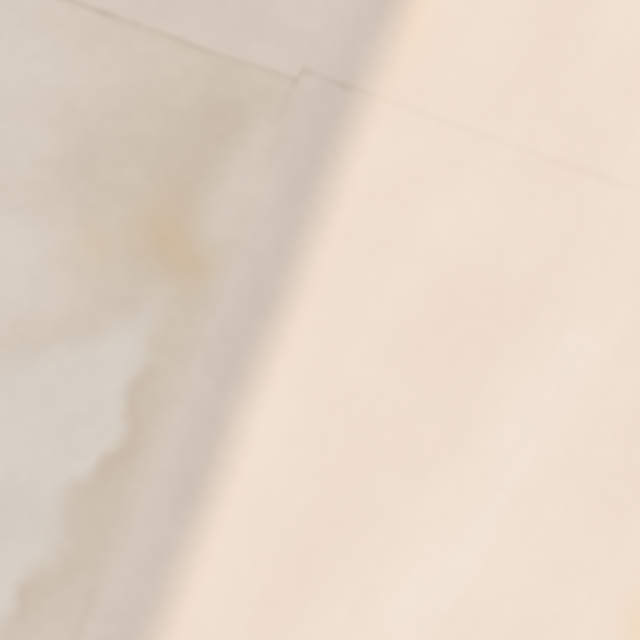
Give the GLSL for this texture, as a WebGL 1 fragment shader.

```glsl
precision highp float;
// Polished cream marble tiles crossed by a soft diagonal shadow edge.
// Smooth noise clouds and streaks tint the stone, distance fields place the
// joints, veins and stains, and a blurred line splits shade from sunlight.
uniform vec2 u_resolution;

float hash(vec2 p) {
  vec3 q = fract(vec3(p.xyx) * 0.1031);
  q += dot(q, q.yzx + 33.33);
  return fract((q.x + q.y) * q.z);
}

float noise(vec2 p) {
  vec2 i = floor(p), f = fract(p);
  f = f * f * f * (f * (f * 6.0 - 15.0) + 10.0);
  return mix(mix(hash(i), hash(i + vec2(1.0, 0.0)), f.x),
             mix(hash(i + vec2(0.0, 1.0)), hash(i + 1.0), f.x), f.y);
}

// Fractal noise centred on zero
float clouds(vec2 p) {
  float sum = 0.0, amp = 0.5;
  for (int i = 0; i < 5; i++) {
    sum += amp * (noise(p) - 0.5);
    p = mat2(1.6, 1.2, -1.2, 1.6) * p + 7.3;
    amp *= 0.5;
  }
  return sum;
}

// Bell-shaped falloff
float bell(float d, float width) {
  return exp(-d * d / (width * width));
}

// Soft elliptical stain
float blot(vec2 p, vec2 centre, vec2 radius) {
  return bell(length((p - centre) / radius), 1.0);
}

// Soft line between two points
float stroke(vec2 p, vec2 a, vec2 b, float width) {
  vec2 ab = b - a;
  float t = clamp(dot(p - a, ab) / dot(ab, ab), 0.0, 1.0);
  return bell(length(p - a - ab * t), width);
}

vec3 shadedStone(vec2 p, float joint) {
  vec2 w = p + 0.07 * vec2(clouds(p * 9.0), clouds(p * 9.0 + 19.0));
  float mottle = clouds(p * vec2(8.0, 10.0) + 3.0);
  vec3 brown = vec3(0.775, 0.710, 0.640);

  // Veined tile, warmer towards its upper corner
  vec3 tile = mix(vec3(0.842, 0.797, 0.750), vec3(0.815, 0.765, 0.705),
                  smoothstep(0.0, 0.30, w.x));
  tile += mottle * vec3(0.04, 0.05, 0.06);

  // Pale patch bounded by a curved brown vein
  float side = w.x + 0.03 - 0.9 * w.y + 0.7 * w.y * w.y;
  float pale = smoothstep(0.025, -0.045, side)
             * smoothstep(0.04, -0.07, w.y - 0.45 - 0.4 * w.x);
  tile = mix(tile, vec3(0.840, 0.808, 0.772) + mottle * 0.03, pale);
  float vein = smoothstep(-0.03, 0.02, side) * exp(-max(side, 0.0) * 9.0)
             * smoothstep(0.56, 0.20, p.y);
  tile = mix(tile, brown, vein * (0.55 + mottle));
  tile = mix(tile, brown, 0.45 * stroke(w, vec2(0.18, 0.27), vec2(0.23, 0.43), 0.016));

  // Tan streaks and ochre stains
  tile = mix(tile, brown, 0.40 * stroke(w, vec2(0.25, 0.60), vec2(0.35, 0.82), 0.050));
  tile = mix(tile, brown, 0.25 * stroke(w, vec2(0.12, 0.72), vec2(0.28, 0.70), 0.040));
  tile = mix(tile, brown, 0.28 * stroke(w, vec2(0.0, 0.45), vec2(0.20, 0.53), 0.028));
  vec3 ochre = vec3(0.815, 0.725, 0.610);
  tile = mix(tile, ochre, 0.70 * blot(w, vec2(0.27, 0.63), vec2(0.055, 0.065)));
  tile = mix(tile, ochre, 0.35 * blot(w, vec2(0.15, 0.62), vec2(0.035, 0.04)));
  tile = mix(tile, vec3(0.842, 0.800, 0.755),
             0.6 * stroke(w, vec2(0.36, 0.65), vec2(0.42, 0.80), 0.028));

  // Plain tiles right of and above the joints
  vec3 plain = vec3(0.832, 0.783, 0.736) + mottle * 0.03;
  float right = smoothstep(-0.03, 0.03, p.x - 0.12 - 0.391 * p.y);
  float above = smoothstep(-0.006, 0.008, joint);
  return mix(tile, plain + above * 0.006, max(right, above));
}

vec3 sunlitStone(vec2 p) {
  vec2 s = vec2(p.x - 0.55 * p.y, p.y);
  float streaks = clouds(s * vec2(12.0, 3.0) + 11.0);
  vec3 c = vec3(0.940, 0.877, 0.818) + streaks * vec3(0.014, 0.021, 0.026);
  c += clouds(p * 8.0 + 31.0) * vec3(0.010, 0.016, 0.020);
  float pale = stroke(p, vec2(0.66, 0.02), vec2(0.90, 0.46), 0.05);
  c += vec3(0.003, 0.010, 0.017) * pale * (0.8 + 2.0 * streaks);
  c -= vec3(0.006, 0.009, 0.010) * stroke(p, vec2(0.44, 0.05), vec2(0.74, 0.52), 0.07);
  c = mix(c, vec3(0.950, 0.865, 0.775), 0.6 * blot(p, vec2(0.64, 0.99), vec2(0.04, 0.09)));
  return mix(c, vec3(0.950, 0.860, 0.750), 0.7 * blot(p, vec2(1.01, 0.02), vec2(0.04, 0.06)));
}

void main() {
  vec2 p = gl_FragCoord.xy / u_resolution;
  float edge = p.x - 0.245 - 0.385 * p.y + 0.014 * clouds(p * 5.0);

  // Long joint steps slightly where the tiles meet
  float joint = p.y - 1.039 + 0.358 * p.x - 0.021 * smoothstep(0.462, 0.475, p.x);
  joint += 0.007 * clouds(p * 16.0);

  // Shade deepens just before the light begins
  vec3 shade = shadedStone(p, joint);
  shade -= vec3(0.022, 0.027, 0.026) * smoothstep(-0.15, -0.03, edge);
  float light = smoothstep(-0.048, 0.045, edge);
  vec3 col = mix(shade, sunlitStone(p), light);
  col += vec3(0.006, 0.001, -0.004) * bell(edge - 0.025, 0.03);

  // Worn joints, broken in the shade and nearly lost in the sun
  float wear = clamp(0.65 + 2.2 * clouds(p * 14.0 + 53.0), 0.1, 1.1);
  float longJoint = bell(joint, 0.0065) * mix(0.046, 0.014, light);
  float crossJoint = stroke(p, vec2(0.462, 0.874), vec2(0.435, 0.812), 0.006) * 0.045
                   + stroke(p, vec2(0.165, 0.14), vec2(0.12, 0.0), 0.008) * 0.018;
  col -= wear * (longJoint + crossJoint) * vec3(0.9, 1.0, 1.1);

  // Faint fine grain
  col += clouds(p * 55.0 + 71.0) * mix(0.017, 0.010, light);
  gl_FragColor = vec4(col, 1.0);
}
```
